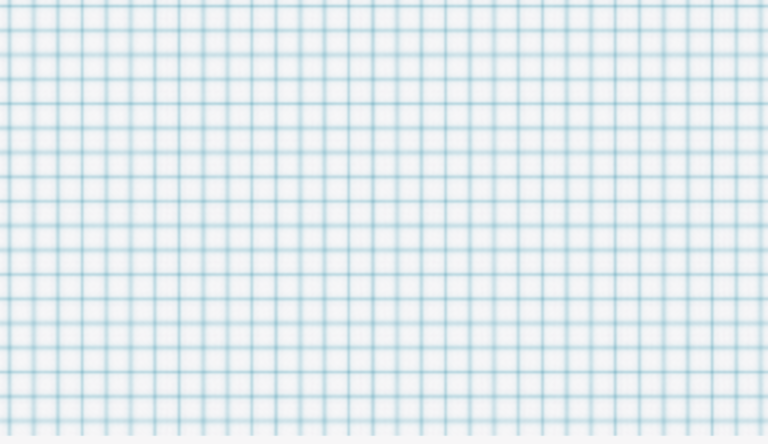
Write a WebGL 1 fragment shader that draws this pattern.

```glsl
precision highp float;
// Pale blue graph paper: softly printed square grid, uneven line focus, faint sub-grid, bare bottom edge.

uniform vec2 u_resolution;

#define PITCH vec2(0.05457, 0.05495)   // cell size, in canvas heights
#define FIRST_LINE vec2(0.0214, 0.0138) // first lines from left and top
#define PAPER vec3(0.967, 0.966, 0.970)
#define ABSORB vec3(0.25, 0.115, 0.085) // light the ink takes away
#define SHARP_WIDTH 0.050
#define BLUR_WIDTH 0.088
#define HALO_WIDTH 0.15
#define HALO 0.15
#define FOCUS_PERIOD 3.75              // lines between two blurry ones
#define SUBDIVISIONS 4.0
#define SUB_INK 0.055
#define BARE_EDGE 0.0185               // height of the unprinted strip

float hash(float n) {
  return fract(sin(n * 12.9898) * 43758.55);
}

float bell(float d, float width) {
  float t = d / width;
  return exp(-0.5 * t * t);
}

// Slow fading along a line, from -1 to 1
float wear(float t, float seed) {
  return 0.5 * sin(t * 1.7 + seed * 6.3)
       + 0.3 * sin(t * 4.1 + seed * 17.0)
       + 0.2 * sin(t * 9.7 + seed * 31.0);
}

// Ink of one family of lines; across and along are in cells
float lineInk(float across, float along, float blurryIndex, float seed, float pixel) {
  float index = floor(across + 0.5);
  float d = across - index;
  float blur = 0.5 + 0.5 * cos(6.28319 * (index - blurryIndex) / FOCUS_PERIOD);
  float id = hash(index + seed);
  float width = max(mix(SHARP_WIDTH, BLUR_WIDTH, blur), 0.5 * pixel);
  float strength = mix(0.86, 0.55, blur) * (0.92 + 0.16 * id);
  strength *= 1.0 + 0.10 * wear(along, id);
  return strength * bell(d, width) + HALO * bell(d, HALO_WIDTH);
}

// Barely visible fine divisions inside the cells
float subInk(float across, float along, float seed) {
  float g = across * SUBDIVISIONS;
  float index = floor(g + 0.5);
  float id = hash(index + seed);
  return SUB_INK * id * (1.0 + 0.5 * wear(along * 2.0, id)) * bell(g - index, 0.20);
}

float grain(vec2 p) {
  return sin(p.x * 19.0 + 2.0 * sin(p.y * 7.0))
       * sin(p.y * 17.0 + 2.0 * sin(p.x * 5.0));
}

void main() {
  vec2 p = gl_FragCoord.xy / u_resolution.y;
  vec2 cell = (vec2(p.x, 1.0 - p.y) - FIRST_LINE) / PITCH;
  float pixel = 1.0 / (u_resolution.y * PITCH.y);

  // Main grid and sub-grid
  float ink = lineInk(cell.x, cell.y, 1.0, 3.0, pixel)
            + lineInk(cell.y, cell.x, 2.0, 71.0, pixel);
  float fine = subInk(cell.x, cell.y, 11.0) + subInk(cell.y, cell.x, 47.0);

  // Printed area ends above the bare edge
  float aa = 1.0 / u_resolution.y;
  float printed = smoothstep(BARE_EDGE - aa, BARE_EDGE + aa, p.y);

  // Blue ink, slightly rosy fine lines, paper grain
  vec3 absorbed = ink * ABSORB + fine * vec3(0.10, 0.16, 0.10);
  vec3 color = PAPER * exp(-absorbed * printed);
  color += 0.003 * grain(cell) * printed;

  gl_FragColor = vec4(color, 1.0);
}
```
